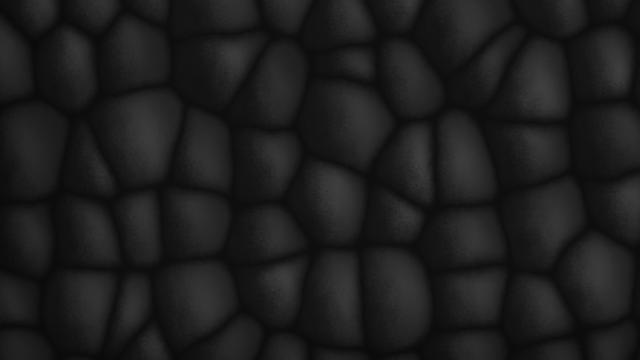
Give the GLSL for this texture, as a Shadertoy shader.

```glsl
// Dark wall of rounded, softly painted stones lit from the upper right.

vec3 hash3(vec2 cell) {
    vec3 h = fract(cell.xyx * vec3(0.1031, 0.1030, 0.0973));
    h += dot(h, h.yxz + 33.33);
    return fract((h.xxy + h.yzz) * h.zyx);
}

float gradientNoise(vec2 p) {
    vec2 i = floor(p), f = p - i;
    vec2 u = f * f * f * (f * (f * 6.0 - 15.0) + 10.0);
    vec2 o = vec2(0.0, 1.0);
    float a = dot(hash3(i).xy * 2.0 - 1.0, f);
    float b = dot(hash3(i + o.yx).xy * 2.0 - 1.0, f - o.yx);
    float c = dot(hash3(i + o.xy).xy * 2.0 - 1.0, f - o.xy);
    float d = dot(hash3(i + o.yy).xy * 2.0 - 1.0, f - o.yy);
    return mix(mix(a, b, u.x), mix(c, d, u.x), u.y);
}

// Stone seed: position in xy, size weight in z.
vec3 stoneSeed(vec2 cell) {
    vec3 h = hash3(cell + 71.0);
    return vec3(cell + 0.14 + 0.72 * h.xy, 0.34 * h.z);
}

float power(vec2 p, vec3 seed) {
    vec2 d = p - seed.xy;
    return dot(d, d) - seed.z;
}

// Finds the stone at p; returns its rounded distance to the seams.
float stoneEdge(vec2 p, out vec3 stone, out vec2 id) {
    vec2 base = floor(p);
    float nearest = 1e3;
    for (int y = -2; y <= 2; y++)
    for (int x = -2; x <= 2; x++) {
        vec2 cell = base + vec2(x, y);
        vec3 seed = stoneSeed(cell);
        float d = power(p, seed);
        if (d < nearest) { nearest = d; stone = seed; id = cell; }
    }
    float sum = 0.0;
    for (int y = -2; y <= 2; y++)
    for (int x = -2; x <= 2; x++) {
        vec2 cell = base + vec2(x, y);
        if (cell == id) continue;
        vec3 seed = stoneSeed(cell);
        float d = (power(p, seed) - nearest) / (2.0 * distance(seed.xy, stone.xy));
        sum += exp(-16.0 * d);
    }
    return -log(sum) / 16.0;
}

void mainImage(out vec4 fragColor, in vec2 fragCoord) {
    vec2 uv = fragCoord / iResolution.y;
    vec2 screen = fragCoord / iResolution.xy;

    // Hand-drawn wobble of the outlines
    vec2 p = uv * vec2(5.5, 4.9) + vec2(3.3, 7.6);
    p += 0.10 * vec2(gradientNoise(p * 1.7), gradientNoise(p * 1.7 + 40.0));
    p += 0.02 * vec2(gradientNoise(p * 9.0), gradientNoise(p * 9.0 + 20.0));

    vec3 stone;
    vec2 id;
    float edge = stoneEdge(p, stone, id);
    vec3 look = hash3(id + 13.0);

    // Stippled brush grain frays the shading
    float grain = gradientNoise(uv * 125.0);
    float streak = gradientNoise(uv * vec2(34.0, 20.0));
    vec2 q = p - stone.xy + 0.06 * grain + 0.05 * streak;
    float size = 0.75 + stone.z;
    q /= size;

    // Shaded left flank, lit face and a highlight that drops off to the right
    float face = smoothstep(-0.45, 0.18, q.x + 0.25 * q.y);
    vec2 g = q - vec2(0.16, 0.10);
    g.x += 0.25 * g.y;
    g *= vec2(g.x > 0.0 ? 3.4 : 2.5, 1.9);
    float glow = exp(-dot(g, g)) * smoothstep(0.0, 0.24, edge + 0.02 * grain);
    float tone = 0.073 + 0.052 * face + mix(0.055, 0.105, look.x) * glow;
    tone *= 0.92 + 0.16 * look.y;
    tone += 0.008 * streak + 0.006 * grain;

    // Soft dark seams, with a darker thin core
    float body = smoothstep(-0.04, 0.13, edge + 0.015 * grain);
    float seamTone = 0.052 + 0.008 * smoothstep(0.0, 0.06, edge);
    float value = mix(seamTone, tone, body);

    // Light fades toward the left, the bottom and the far right
    float fade = smoothstep(-0.15, 0.28, screen.x) * smoothstep(-0.18, 0.22, screen.y);
    fade *= 1.0 - 0.15 * smoothstep(0.75, 1.0, screen.x);
    value *= mix(0.62, 1.05, fade);

    fragColor = vec4(vec3(value), 1.0);
}
```
